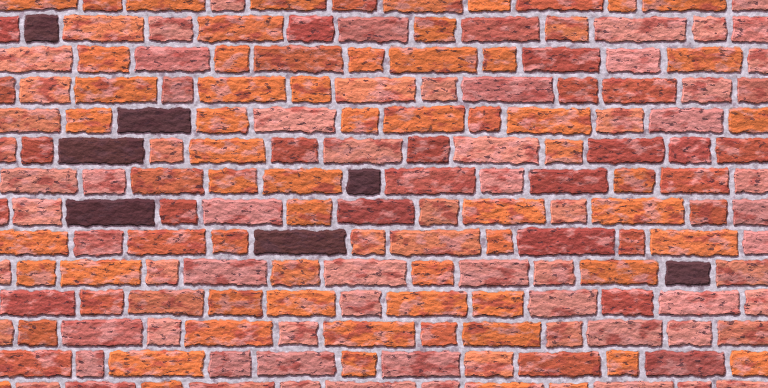
Write a Shadertoy shader that draws this texture.

```glsl
// Weathered red brick wall: alternating long and short bricks in pale, rough mortar.
#define COURSE 0.0785      // height of one row, in canvas heights
#define BOND 0.341         // width of one long and one short brick
#define STRETCHER 0.66     // share of the bond taken by the long brick
#define JITTER 0.13        // wander of the upright joints
#define JOINT 0.0072       // half width of the mortar
#define ROUGHNESS 0.008    // raggedness of the brick edges
#define ORANGE vec3(0.86, 0.46, 0.28)
#define ROSE vec3(0.84, 0.56, 0.55)
#define RED vec3(0.64, 0.29, 0.27)
#define BURNT vec3(0.29, 0.19, 0.22)
#define MORTAR vec3(0.81, 0.76, 0.81)
#define SHADE vec3(0.53, 0.42, 0.48)

struct Brick { float dist; vec2 id; };

float hash(vec2 p) {
    vec3 q = fract((p.xyx + 17.0) * 0.1031);
    q += dot(q, q.yzx + 33.33);
    return fract((q.x + q.y) * q.z);
}

float cornerGradient(vec2 cell, vec2 offset) {
    float angle = 6.2832 * hash(cell);
    return dot(vec2(cos(angle), sin(angle)), offset);
}

float gradientNoise(vec2 p) {
    vec2 i = floor(p), f = p - i;
    vec2 u = f * f * f * (f * (f * 6.0 - 15.0) + 10.0), e = vec2(1, 0);
    float low = mix(cornerGradient(i, f), cornerGradient(i + e, f - e), u.x);
    float high = mix(cornerGradient(i + e.yx, f - e.yx), cornerGradient(i + 1.0, f - 1.0), u.x);
    return 1.5 * mix(low, high, u.y);
}

float fbm(vec2 p) {
    float sum = 0.0, amp = 0.5;
    for (int k = 0; k < 4; k++) {
        sum += amp * gradientNoise(p);
        p = mat2(1.6, 1.2, -1.2, 1.6) * p + 5.3;
        amp *= 0.55;
    }
    return sum;
}

// Start of each row: every second row moves by about half a bond.
float rowShift(float row) {
    return 0.153 + BOND * (0.47 * mod(row, 2.0) + 0.12 * (hash(vec2(row, 71.0)) - 0.5));
}

// Position of upright joint i; even joints open a long brick, odd ones a short brick.
float jointX(float i, float row) {
    float bond = floor(i * 0.5);
    float wander = JITTER * (hash(vec2(i, row)) - 0.5);
    return rowShift(row) + BOND * (bond + (i - 2.0 * bond) * STRETCHER + wander);
}

// Signed distance to the nearest brick, and its identity.
Brick wall(vec2 p) {
    p += 0.005 * vec2(gradientNoise(p * 3.0), gradientNoise(p * 3.0 + 9.0));
    p += ROUGHNESS * vec2(fbm(p * 30.0), fbm(p * 30.0 + 40.0));
    float row = floor((0.965 - p.y) / COURSE);
    float i = 2.0 * floor((p.x - rowShift(row)) / BOND) - 1.0;
    for (int k = 0; k < 3; k++)
        if (jointX(i + 1.0, row) < p.x) i++;
    vec2 id = vec2(i, row);
    float left = jointX(i, row), right = jointX(i + 1.0, row);
    vec2 center = vec2(0.5 * (left + right), 0.965 - (row + 0.5) * COURSE);
    vec2 halfSize = 0.5 * vec2(right - left, COURSE) - JOINT * (0.75 + 0.45 * hash(id + 31.0));
    float radius = 0.005;
    vec2 q = abs(p - center) - halfSize + radius;
    return Brick(length(max(q, 0.0)) + min(max(q.x, q.y), 0.0) - radius, id);
}

float relief(vec2 p) {
    return smoothstep(0.002, -0.005, wall(p).dist) + 0.6 * fbm(p * vec2(34.0, 60.0));
}

vec3 brickColor(vec2 p, vec2 id) {
    // Firing tone of the whole brick
    vec3 col = mix(RED, ORANGE, smoothstep(0.0, 0.6, hash(id + 3.0)));
    col = mix(col, ROSE, 0.8 * smoothstep(0.35, 0.85, hash(id + 57.0)));
    float burnt = step(0.972, hash(id + 113.0));
    // Dusty bloom, redder stains and dark pits within it
    vec2 q = p + id * 3.7;
    col = mix(col, RED, 0.75 * smoothstep(0.02, 0.35, fbm(q * vec2(13.0, 26.0) + 60.0)));
    col = mix(col, ROSE, 0.75 * smoothstep(0.0, 0.35, fbm(q * vec2(16.0, 30.0))));
    col = mix(col, BURNT, 0.85 * burnt);
    col *= 0.93 + 0.14 * hash(id + 89.0);
    float pits = smoothstep(0.18, 0.5, fbm(q * vec2(38.0, 80.0) + 20.0));
    return mix(col, BURNT, 0.7 * pits);
}

void mainImage(out vec4 fragColor, in vec2 fragCoord) {
    vec2 p = fragCoord / iResolution.y;
    float pixel = 1.0 / iResolution.y;
    vec2 toLight = vec2(-0.35, 0.94);
    Brick brick = wall(p);

    // Mortar with grain, dirt and the shadow cast by the brick above
    float shadow = smoothstep(0.002, -0.002, wall(p + toLight * 0.005).dist);
    float dirt = smoothstep(0.1, 0.5, fbm(p * 28.0 + 15.0));
    vec3 mortar = mix(MORTAR, SHADE, max(shadow, 0.6 * dirt));
    mortar *= 1.0 + 0.25 * fbm(p * 60.0);

    // Brick face, darker along its worn rim
    vec3 face = brickColor(p, brick.id);
    face *= 1.0 - 0.15 * smoothstep(-0.004, 0.0, brick.dist);
    float cover = smoothstep(pixel, -pixel, brick.dist);
    vec3 col = mix(mortar, face, cover);

    // Raking light over the relief
    float slope = relief(p) - relief(p + toLight * 0.004);
    col *= 1.0 + mix(0.3, 0.9, cover) * clamp(slope, -0.7, 0.25);
    fragColor = vec4(clamp(col, 0.0, 1.0), 1.0);
}
```
